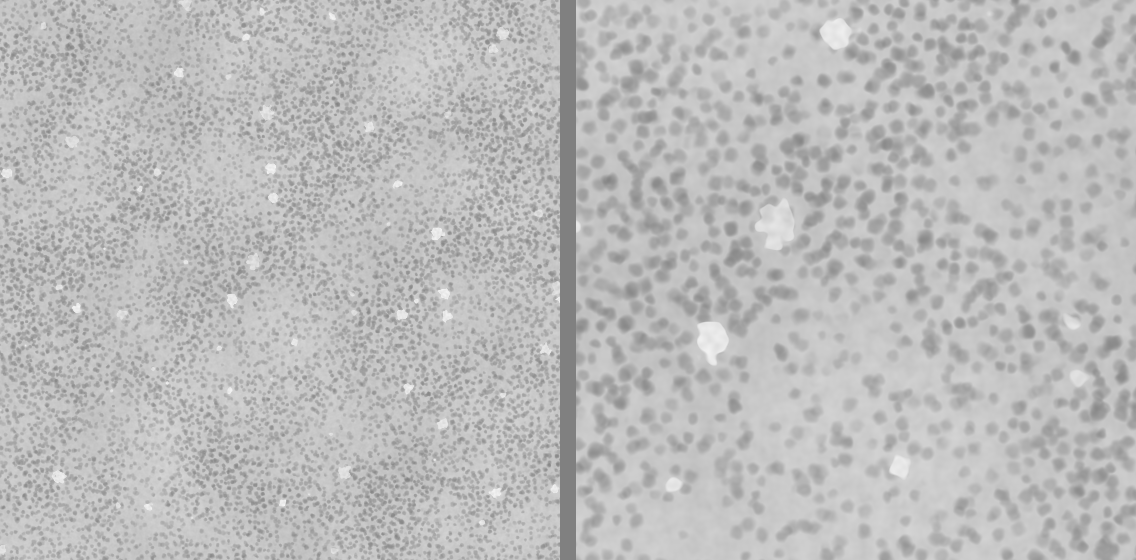
Left: the whole. Right: its middle third, enlarged.
Give the GLSL for this texture, as a three.js fragment shader.

```glsl
// Pale grey speckled stone: clustered soft dark dots, cloudy ground and lumpy white flecks.
varying vec2 vUv;

const float GROUND_TONE = 0.782;
const float CLOUD_SCALE = 5.0;
const float CLOUD_AMOUNT = 0.075;
const float GRAIN_SCALE = 110.0;
const float GRAIN_AMOUNT = 0.035;

const float PATCH_SCALE = 6.0;      // size of the crowded and sparse regions
const float DOT_CELLS = 88.0;
const float DOT_RADIUS_MIN = 0.0036;
const float DOT_RADIUS_MAX = 0.0056;
const float DOT_DEPTH = 0.27;
const float DOT_WARP = 0.0016;

const float FLECK_CELLS = 9.0;
const float FLECK_SHARE = 0.9;
const float FLECK_RADIUS_MIN = 0.002;
const float FLECK_RADIUS_MAX = 0.0125;
const float FLECK_LUMP_SCALE = 130.0;
const float FLECK_TONE = 0.93;

vec3 hash3(vec2 cell) {
  vec3 q = fract(cell.xyx * vec3(0.1031, 0.1030, 0.0973));
  q += dot(q, q.yxz + 33.33);
  return fract((q.xxy + q.yzz) * q.zyx);
}

vec2 gradientAt(vec2 cell) {
  float angle = 6.28319 * hash3(cell).x;
  return vec2(cos(angle), sin(angle));
}

float gradientNoise(vec2 p) {
  vec2 i = floor(p);
  vec2 f = fract(p);
  vec2 u = f * f * f * (f * (f * 6.0 - 15.0) + 10.0);
  vec2 e = vec2(1.0, 0.0);
  float bottom = mix(dot(gradientAt(i), f), dot(gradientAt(i + e), f - e), u.x);
  float top = mix(dot(gradientAt(i + e.yx), f - e.yx), dot(gradientAt(i + 1.0), f - 1.0), u.x);
  return mix(bottom, top, u.y);
}

float fbm(vec2 p) {
  float sum = 0.0;
  float gain = 0.6;
  for (int octave = 0; octave < 5; octave++) {
    sum += gain * gradientNoise(p);
    p = mat2(1.6, 1.2, -1.2, 1.6) * p + 17.3;
    gain *= 0.58;
  }
  return sum;
}

// Summed darkness of one jittered layer of soft dots.
float dotLayer(vec2 p, float density, float seed) {
  vec2 cell = floor(p * DOT_CELLS);
  float presence = mix(0.3, 1.0, density);
  float sum = 0.0;
  for (int y = -1; y <= 1; y++) {
    for (int x = -1; x <= 1; x++) {
      vec2 id = cell + vec2(float(x), float(y));
      vec3 place = hash3(id + seed);
      vec3 look = hash3(id + seed + 211.0);
      float d = distance(p, (id + place.xy) / DOT_CELLS);
      float radius = mix(DOT_RADIUS_MIN, DOT_RADIUS_MAX, look.x);
      float shown = smoothstep(-0.1, 0.1, presence - place.z);
      sum += shown * mix(0.5, 1.0, look.y) * (1.0 - smoothstep(radius * 0.3, radius * 1.1, d));
    }
  }
  return sum * mix(0.5, 1.05, density);
}

// Coverage of the scattered white flecks, with ragged outlines.
float fleckCover(vec2 p) {
  vec2 cell = floor(p * FLECK_CELLS);
  float lump = gradientNoise(p * FLECK_LUMP_SCALE);
  float cover = 0.0;
  for (int y = -1; y <= 1; y++) {
    for (int x = -1; x <= 1; x++) {
      vec2 id = cell + vec2(float(x), float(y));
      vec3 place = hash3(id + 53.0);
      vec3 look = hash3(id + 97.0);
      float radius = mix(FLECK_RADIUS_MIN, FLECK_RADIUS_MAX, look.x);
      float d = distance(p, (id + place.xy) / FLECK_CELLS) + lump * radius * 0.8;
      float shown = step(place.z, FLECK_SHARE) * mix(0.6, 1.0, look.y);
      float body = 1.0 - smoothstep(radius - 0.0022, radius + 0.0008, d);
      float halo = 0.2 * (1.0 - smoothstep(radius * 0.6, radius * 1.8, d));
      cover = max(cover, shown * max(body, halo));
    }
  }
  return cover;
}

void main() {
  vec2 p = vUv;

  // Cloudy ground with fine grain
  float grain = gradientNoise(p * GRAIN_SCALE) + 0.5 * gradientNoise(p * GRAIN_SCALE * 2.3);
  float tone = GROUND_TONE + CLOUD_AMOUNT * fbm(p * CLOUD_SCALE + 31.0) + GRAIN_AMOUNT * grain;

  // Dark dots, crowded in patches
  float density = smoothstep(-0.45, 0.4, fbm(p * PATCH_SCALE + 7.0));
  vec2 warp = vec2(gradientNoise(p * 160.0), gradientNoise(p * 160.0 + 40.0));
  vec2 q = p + DOT_WARP * warp;
  float shade = dotLayer(q, density, 11.0) + dotLayer(q + 0.37 / DOT_CELLS, density, 401.0);
  tone -= DOT_DEPTH * (1.0 - exp(-shade));

  // White flecks, mottled inside
  float mottle = 0.06 * gradientNoise(p * 200.0 + 9.0);
  tone = mix(tone, FLECK_TONE + mottle, fleckCover(p));

  gl_FragColor = vec4(vec3(tone), 1.0);
}
```
